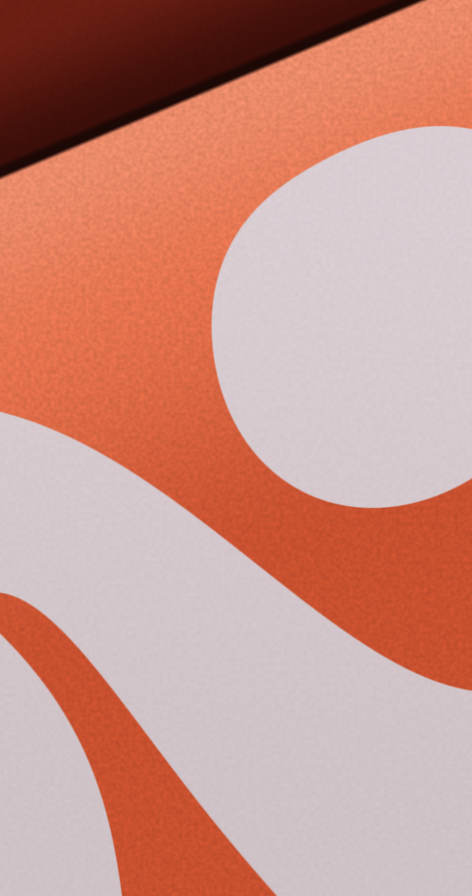
This background is drawn by a Shadertoy shader. Its source:

```glsl
// Pale paper curves on grainy orange card, beneath a dark red sheet with a slanted edge.

// Layout, in units of the canvas height
const float CANVAS_WIDTH = 0.5286;
const float SHEET_START = 0.8008;   // sheet edge height at the left side
const float SHEET_SLOPE = 0.419;
const float SHEET_LIP = 0.011;      // black rim thickness
const vec2 BLOB_CENTER = vec2(0.4297, 0.6484);
const float BLOB_RADIUS = 0.2094;
const float WEDGE_WIDTH = 0.3099;
const float INNER_TOP = 0.293;

// Colours
const vec3 PAPER_HIGH = vec3(0.850, 0.805, 0.825);
const vec3 PAPER_LOW = vec3(0.810, 0.760, 0.780);
const vec3 ORANGE_LIT = vec3(0.920, 0.545, 0.415);
const vec3 ORANGE_MID = vec3(0.900, 0.455, 0.310);
const vec3 ORANGE_DEEP = vec3(0.785, 0.315, 0.185);
const vec3 SHEET_DARK = vec3(0.235, 0.055, 0.035);
const vec3 SHEET_RED = vec3(0.420, 0.120, 0.075);
const vec3 RIM_BLACK = vec3(0.110, 0.030, 0.020);

// Grain
const float GRAIN_SCALE = 230.0;
const float ORANGE_GRAIN = 0.085;
const float PAPER_GRAIN = 0.025;

vec2 randomGradient(vec2 cell) {
    vec3 h = fract(cell.xyx * vec3(0.1031, 0.1030, 0.0973));
    h += dot(h, h.yzx + 33.33);
    float angle = 6.2832 * fract((h.x + h.y) * h.z);
    return vec2(cos(angle), sin(angle));
}

float gradientNoise(vec2 p) {
    vec2 i = floor(p), f = fract(p);
    vec2 u = f * f * f * (f * (f * 6.0 - 15.0) + 10.0);
    vec2 e = vec2(0.0, 1.0);
    float a = dot(randomGradient(i), f);
    float b = dot(randomGradient(i + e.yx), f - e.yx);
    float c = dot(randomGradient(i + e.xy), f - e.xy);
    float d = dot(randomGradient(i + e.yy), f - e.yy);
    return mix(mix(a, b, u.x), mix(c, d, u.x), u.y);
}

float grain(vec2 p) {
    float sum = 0.0, gain = 0.65;
    for (int octave = 0; octave < 3; octave++) {
        sum += gain * gradientNoise(p);
        p = mat2(1.2, 0.9, -0.9, 1.2) * p * 0.45 + 17.3;
        gain *= 0.55;
    }
    return sum;
}

// Hermite curve with a central bump, extended straight past both ends
float curve(float t, float start, float end, float slope0, float slope1, float bump) {
    float s = clamp(t, 0.0, 1.0), r = 1.0 - s;
    float y = mix(start, end, s * s * (3.0 - 2.0 * s));
    y += slope0 * s * r * r - slope1 * s * s * r + 16.0 * bump * s * s * r * r;
    return y + (t - s) * (t < 0.5 ? slope0 : slope1);
}

// Positive inside the egg-like blob
float blobField(vec2 p) {
    vec2 q = p - BLOB_CENTER;
    float a = atan(q.y, q.x);
    float radius = BLOB_RADIUS + 0.0173 * cos(a) - 0.0016 * sin(a)
        + 0.0156 * sin(2.0 * a)
        - 0.0018 * cos(3.0 * a) + 0.0054 * sin(3.0 * a)
        - 0.0015 * (cos(4.0 * a) + sin(4.0 * a));
    return radius - length(q);
}

// Positive inside the sweeping ribbon and the lower left lobe
float ribbonField(vec2 p) {
    float top = curve(p.x / CANVAS_WIDTH, 0.5404, 0.2292, -0.1302, -0.0781, 0.0104);
    float bottom = curve(p.x / WEDGE_WIDTH, 0.3385, 0.0, -0.0391, -0.3516, 0.0156 * -1.0);
    float inner = curve(1.0 - p.y / INNER_TOP, 0.0, 0.1367, 0.2995, 0.0391, 0.0);
    float wedge = min(bottom - p.y, p.x - inner);
    return min(top - p.y, -wedge);
}

float coverage(float field) {
    float w = max(fwidth(field), 1e-5);
    return smoothstep(-w, w, field);
}

void mainImage(out vec4 fragColor, in vec2 fragCoord) {
    vec2 p = fragCoord / iResolution.xy * vec2(CANVAS_WIDTH, 1.0);
    float speck = grain(p * GRAIN_SCALE);
    // Distance below the sheet edge
    float below = (SHEET_START + SHEET_SLOPE * p.x - p.y) / length(vec2(1.0, SHEET_SLOPE));

    // Orange card, deepening away from the sheet
    vec3 color = mix(ORANGE_LIT, ORANGE_MID, smoothstep(0.0, 0.2, below));
    color = mix(color, ORANGE_DEEP, smoothstep(0.14, 0.52, below));
    color *= 1.0 + ORANGE_GRAIN * 1.5 * speck;

    // Paper shapes
    vec3 paper = mix(PAPER_LOW, PAPER_HIGH, smoothstep(0.0, 0.85, p.y));
    paper += PAPER_GRAIN * speck;
    color = mix(color, paper, coverage(max(blobField(p), ribbonField(p))));

    // Dark sheet, its black rim and soft contact shadow
    vec3 sheet = mix(SHEET_DARK, SHEET_RED, smoothstep(0.01, 0.15, -below));
    sheet *= 1.0 + ORANGE_GRAIN * speck;
    sheet = mix(sheet, RIM_BLACK, smoothstep(-SHEET_LIP - 0.006, -SHEET_LIP + 0.003, below));
    color = mix(sheet, color, smoothstep(-0.003, 0.003, below));

    fragColor = vec4(clamp(color, 0.0, 1.0), 1.0);
}
```
